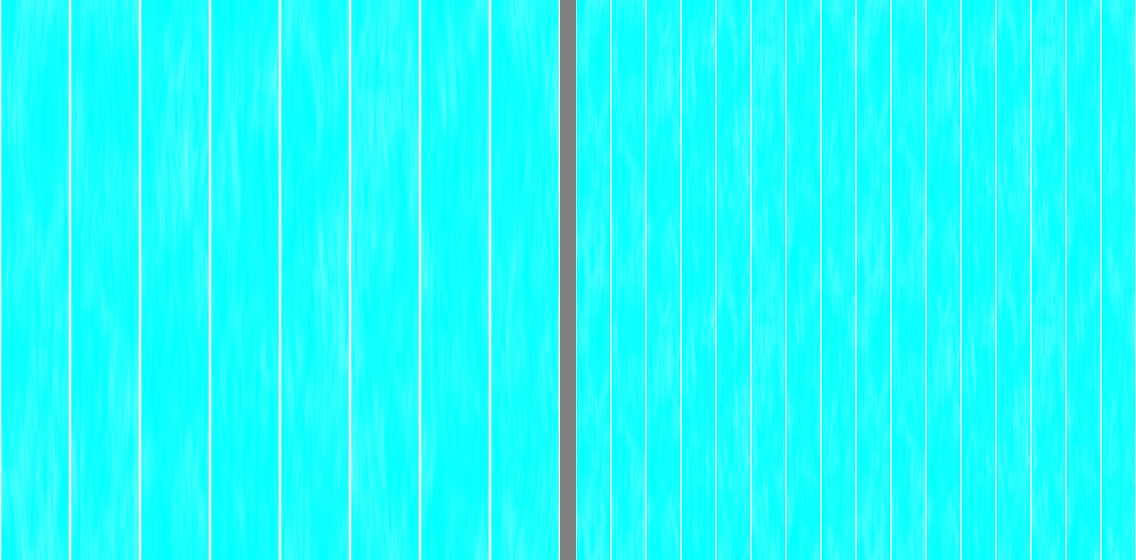
Left, the tile; right, the same tile 2 across and 2 down.
This texture is drawn by a Shadertoy shader. Its source:

```glsl
// Eight upright cyan planks split by soft white seams, with pale wood grain.
// Each plank seeds its own stretched value noise, which wraps vertically;
// fine streaks are strengthened and lightened by broad worn patches.

const float PLANKS = 8.0;

// Integer hash of a cell and a seed, giving 0..1
float hash(ivec2 cell, int seed) {
    uint h = uint(cell.x) * 1597334677u ^ uint(cell.y) * 3812015801u ^ uint(seed) * 2798796415u;
    h = (h ^ (h >> 16)) * 2146121005u;
    h = (h ^ (h >> 15)) * 2221713035u;
    return float((h ^ (h >> 16)) >> 8) / 16777216.0;
}

// Value noise with cells.x cells per plank and cells.y wrapping cells down
float grainNoise(vec2 p, vec2 cells, int seed) {
    vec2 q = p * cells;
    ivec2 i = ivec2(floor(q));
    vec2 f = smoothstep(0.0, 1.0, fract(q));
    int rows = int(cells.y);
    int y0 = (i.y + rows) % rows;
    int y1 = (y0 + 1) % rows;
    float low = mix(hash(ivec2(i.x, y0), seed), hash(ivec2(i.x + 1, y0), seed), f.x);
    float high = mix(hash(ivec2(i.x, y1), seed), hash(ivec2(i.x + 1, y1), seed), f.x);
    return mix(low, high, f.y);
}

void mainImage(out vec4 fragColor, in vec2 fragCoord) {
    vec2 uv = fragCoord / iResolution.xy;
    float across = uv.x * PLANKS;
    int seed = int(floor(across)) * 16;
    vec2 p = vec2(fract(across), uv.y);

    // Gentle bending of the grain
    p.x += 0.12 * (grainNoise(p, vec2(2.0, 5.0), seed) - 0.5);

    // Streaks from coarse to fine
    float streaks = 0.0;
    float weight = 0.24;
    vec2 cells = vec2(13.0, 7.0);
    for (int k = 1; k <= 3; k++) {
        streaks += weight * (grainNoise(p, cells, seed + k) - 0.5);
        weight *= 1.15;
        cells *= vec2(2.0, 2.0);
    }

    // Broad worn patches, with ragged ends
    float patches = 0.6 * grainNoise(p, vec2(3.0, 6.0), seed + 5)
                  + 0.4 * grainNoise(p, vec2(8.0, 11.0), seed + 6);
    float wear = smoothstep(0.25, 0.85, patches);
    float red = 0.045 + 0.15 * wear + streaks * (0.2 + 0.45 * wear);
    vec3 color = vec3(clamp(red, 0.0, 0.5), 1.0, 1.0);

    // White seams centred on the plank borders
    float seamDistance = abs(fract(across + 0.5) - 0.5) / PLANKS;
    float soft = max(0.0028, 1.0 / iResolution.x);
    float seam = 1.0 - smoothstep(0.0008, 0.0008 + soft, seamDistance);
    fragColor = vec4(mix(color, vec3(1.0), seam), 1.0);
}
```
